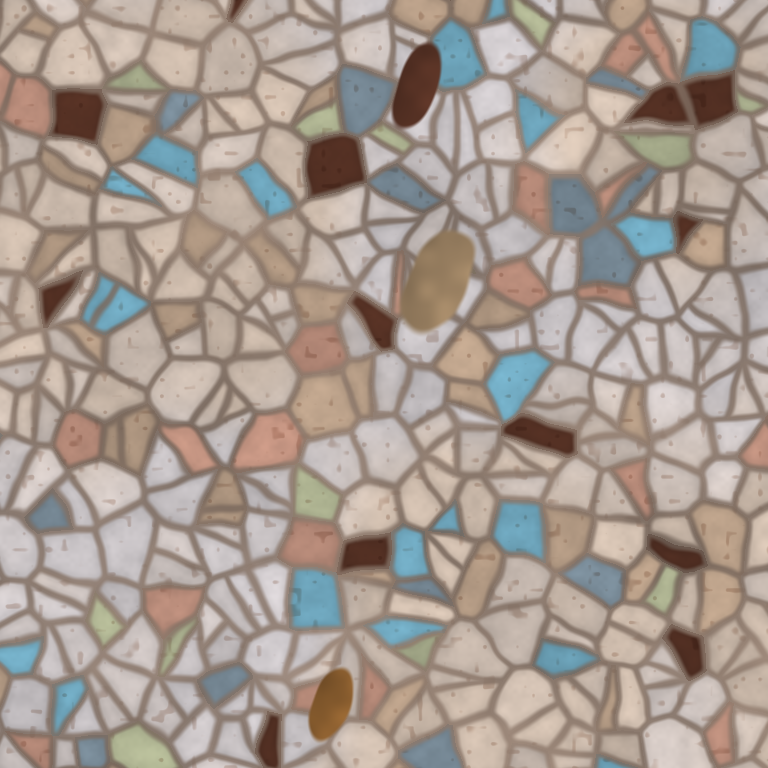
Write a three.js fragment shader that draws this texture.

```glsl
// Draws a worn mosaic of broken stone chips set in soft grey-brown grout.
varying vec2 vUv;

const float CELLS = 15.5;       // seed cells across the canvas
const float SPLIT_SHARE = 0.45; // share of cells cracked in two

const vec3 COOL_WHITE = vec3(0.79, 0.77, 0.78);
const vec3 WARM_WHITE = vec3(0.80, 0.73, 0.67);
const vec3 BEIGE = vec3(0.72, 0.62, 0.53);
const vec3 PINK = vec3(0.74, 0.56, 0.49);
const vec3 GREEN = vec3(0.67, 0.69, 0.56);
const vec3 BLUE = vec3(0.44, 0.66, 0.75);
const vec3 SLATE = vec3(0.47, 0.54, 0.59);
const vec3 BROWN = vec3(0.33, 0.19, 0.14);
const vec3 GROUT_DARK = vec3(0.42, 0.36, 0.32);
const vec3 GROUT_PALE = vec3(0.62, 0.53, 0.47);

float hash(vec2 p) {
  return fract(sin(dot(p, vec2(127.1, 311.7))) * 43758.5453);
}

float noise(vec2 p) {
  vec2 i = floor(p), f = fract(p);
  vec2 u = f * f * (3.0 - 2.0 * f);
  float low = mix(hash(i), hash(i + vec2(1.0, 0.0)), u.x);
  float high = mix(hash(i + vec2(0.0, 1.0)), hash(i + vec2(1.0)), u.x);
  return mix(low, high, u.y);
}

float smoothMin(float a, float b, float k) {
  float h = max(k - abs(a - b), 0.0) / k;
  return min(a, b) - h * h * k * 0.25;
}

vec2 seedPoint(vec2 cell) {
  return cell + 0.04 + 0.92 * vec2(hash(cell + 3.7), hash(cell + 19.3));
}

// Returns the chip id in xy and the distance to its border in z.
vec3 chips(vec2 p) {
  vec2 home = floor(p), nearest = home;
  float best = 9.0;
  for (int y = -1; y <= 1; y++) {
    for (int x = -1; x <= 1; x++) {
      vec2 cell = home + vec2(float(x), float(y));
      float d = distance(p, seedPoint(cell));
      if (d < best) { best = d; nearest = cell; }
    }
  }
  vec2 seed = seedPoint(nearest);
  float border = 1.0;
  for (int y = -2; y <= 2; y++) {
    for (int x = -2; x <= 2; x++) {
      vec2 offset = vec2(float(x), float(y));
      if (dot(offset, offset) > 0.5) {
        vec2 other = seedPoint(nearest + offset);
        float d = dot(0.5 * (seed + other) - p, normalize(other - seed));
        border = smoothMin(border, d, 0.06);
      }
    }
  }
  // A straight crack through the seed makes triangles and wedges.
  vec2 id = nearest;
  if (hash(nearest + 41.0) < SPLIT_SHARE) {
    float angle = 6.2832 * hash(nearest + 57.0);
    float side = dot(p - seed, vec2(cos(angle), sin(angle)));
    border = smoothMin(border, abs(side), 0.06);
    id += 0.37 * step(0.0, side);
  }
  return vec3(id, border);
}

vec3 chipColor(vec2 id, float warmth) {
  float pick = hash(id + 71.0);
  float tint = clamp(warmth + 0.7 * (hash(id + 83.0) - 0.5), 0.0, 1.0);
  vec3 color = mix(COOL_WHITE, WARM_WHITE, tint);
  color = mix(color, BEIGE, step(0.64, pick));
  color = mix(color, PINK, step(0.765, pick));
  color = mix(color, GREEN, step(0.845, pick));
  color = mix(color, BLUE, step(0.88, pick));
  color = mix(color, SLATE, step(0.925, pick));
  color = mix(color, BROWN, step(0.955, pick));
  return color * (0.93 + 0.13 * hash(id + 97.0));
}

// Lays a long tilted pebble over the surface.
vec3 addPebble(vec3 base, vec2 p, vec2 center, vec2 radii, float tilt, vec3 color) {
  vec2 q = p - center;
  float c = cos(tilt), s = sin(tilt);
  q = vec2(c * q.x - s * q.y, s * q.x + c * q.y) / radii;
  float r = length(q) + 0.25 * (noise(p * 28.0) - 0.5);
  vec3 shaded = color * (1.0 + 0.10 * q.x + 0.16 * (noise(p * 45.0) - 0.5));
  return mix(base, shaded, 1.0 - smoothstep(0.90, 1.08, r));
}

void main() {
  vec2 p = vUv;
  vec2 wobble = vec2(noise(p * 32.0), noise(p * 32.0 + 50.0)) - 0.5;
  vec3 chip = chips((p + 0.008 * wobble) * CELLS);
  float border = chip.z / CELLS;

  // Chip faces: broad warm and cool zones, mottling and small pits.
  float warmth = smoothstep(0.25, 0.75, noise(p * 3.5 + 8.0));
  vec3 face = chipColor(chip.xy, warmth);
  face *= 0.97 + 0.08 * noise(p * 55.0) + 0.03 * (noise(p * 170.0) - 0.5);
  face *= 0.94 + 0.06 * smoothstep(0.004, 0.016, border);
  float pits = smoothstep(0.78, 0.95, noise(p * 95.0 + 31.0));
  face = mix(face, face * vec3(0.83, 0.76, 0.72), pits * 0.7);

  // Grout: uneven depth and width, slightly stained by its chips.
  float wear = noise(p * 7.0 + 23.0);
  vec3 grout = mix(GROUT_DARK, GROUT_PALE, wear * 0.75 + 0.25 * noise(p * 40.0));
  grout = mix(grout, face, 0.18);
  float width = 0.0065 + 0.003 * noise(p * 18.0 + 4.0);
  vec3 color = mix(grout, face, smoothstep(0.0012, width, border));

  color = addPebble(color, p, vec2(0.57, 0.63), vec2(0.040, 0.075), 0.45, vec3(0.60, 0.50, 0.38));
  color = addPebble(color, p, vec2(0.43, 0.08), vec2(0.024, 0.052), 0.35, vec3(0.53, 0.36, 0.18));
  color = addPebble(color, p, vec2(0.545, 0.89), vec2(0.026, 0.062), 0.35, BROWN);
  gl_FragColor = vec4(color, 1.0);
}
```
